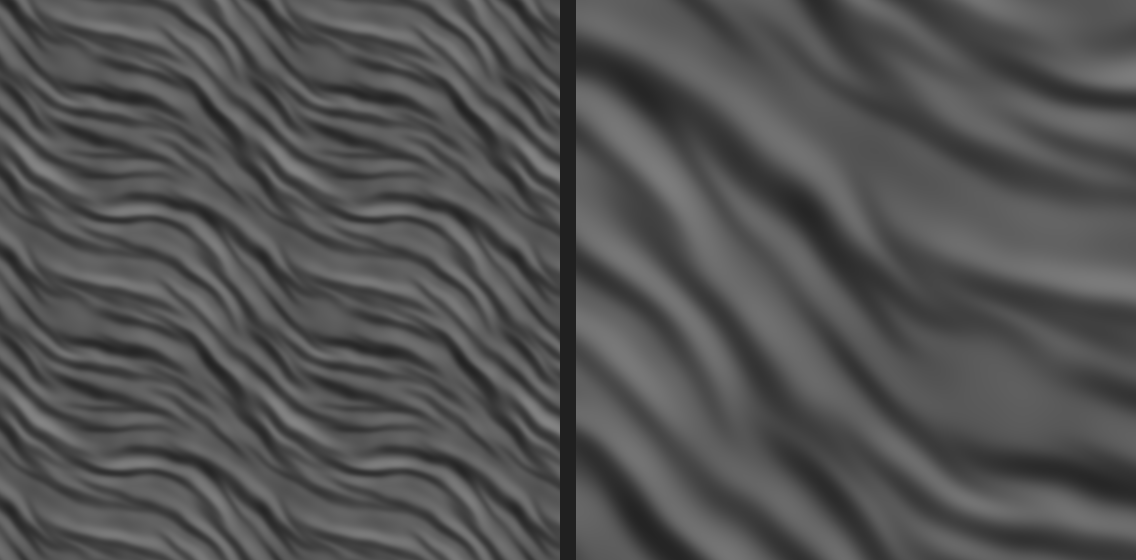
Left, the full canvas; right, a detail of the centre.
A Shadertoy shader for this texture map:

```glsl
// A seamless grey tile of embossed wrinkles: dark creases with a lit upper lip.
// Creases are scattered on a jittered toroidal lattice and follow the contours
// of a periodic stream function; gradient noise adds wobble and soft mottling.

const float TAU = 6.2831853;
const float REPEATS = 2.213;        // tiles across and down
const int CREASES = 34;             // creases per tile (Fibonacci number)
const float LATTICE_STEP = 21.0;    // preceding Fibonacci number
const float JITTER = 0.12;          // scatter of crease centres
const float CREASE_WIDTH = 0.018;   // in tile units
const vec2 HALF_LENGTH = vec2(0.12, 0.32);
const float TILT = 0.28;            // spread of crease directions
const float WOBBLE = 0.022;
const float FLOW_SLOPE = 0.65;      // mean descent to the right
const float FLOW_WAVE = 0.45;       // change of slope across the tile
const float FLOW_TWIST = 0.20;      // change of slope along the diagonal
const float BASE_GREY = 0.34;
const float SHADOW = 0.23;
const float HIGHLIGHT = 0.19;
const float MOTTLE = 0.06;

// Two random values in 0..1 from an integer pair.
vec2 hash2(vec2 cell) {
    uvec2 q = uvec2(cell) * uvec2(1597u, 3571u) + 7919u;
    q = (q ^ (q.yx >> 3u)) * 26699u + q.yx * 9176u;
    q ^= q >> 15u;
    q = q * 48271u + q.yx * 31u;
    q ^= q >> 13u;
    return vec2(q & 65535u) / 65535.0;
}

float cornerGradient(vec2 cell, vec2 offset, float period) {
    float angle = TAU * hash2(mod(cell, period)).x;
    return dot(vec2(cos(angle), sin(angle)), offset);
}

// Gradient noise that repeats once per tile.
float tileNoise(vec2 p, float period) {
    p *= period;
    vec2 cell = floor(p), f = p - cell;
    vec2 s = f * f * f * (f * (f * 6.0 - 15.0) + 10.0);
    vec2 e = vec2(1.0, 0.0);
    float low = mix(cornerGradient(cell, f, period),
                    cornerGradient(cell + e.xy, f - e.xy, period), s.x);
    float high = mix(cornerGradient(cell + e.yx, f - e.yx, period),
                     cornerGradient(cell + e.xx, f - e.xx, period), s.x);
    return mix(low, high, s.y);
}

// Phases of the wave and twist terms of the flow.
vec2 flowPhase(vec2 p) {
    return TAU * vec2(p.x - 0.97, p.x + p.y - 0.26);
}

// Periodic part of the stream function.
float flowWave(vec2 p) {
    return dot(vec2(FLOW_WAVE, FLOW_TWIST), sin(flowPhase(p))) / TAU;
}

vec2 flowGradient(vec2 p) {
    vec2 slope = vec2(FLOW_WAVE, FLOW_TWIST) * cos(flowPhase(p));
    return vec2(FLOW_SLOPE + slope.x + slope.y, 1.0 + slope.y);
}

float gauss(float x) {
    return exp(-x * x);
}

// Summed shadow (x) and highlight (y) of all creases.
vec2 wrinkles(vec2 p) {
    float steepness = length(flowGradient(p));
    float wave = flowWave(p);
    float wobble = WOBBLE * tileNoise(p, 5.0) + 0.5 * WOBBLE * tileNoise(p, 9.0);
    vec2 tangent = normalize(vec2(1.0, -FLOW_SLOPE));
    vec2 relief = vec2(0.0);
    for (int i = 0; i < CREASES; i++) {
        float id = float(i);
        vec2 place = hash2(vec2(id, 101.0));
        vec2 shape = hash2(vec2(id, 211.0));
        vec2 tone = hash2(vec2(id, 307.0));
        vec2 center = fract(vec2(id, id * LATTICE_STEP) / float(CREASES))
                    + JITTER * (place - 0.5);
        vec2 d = p - center;
        d -= round(d);

        // Distances along and across the curved crease.
        float along = dot(d, tangent);
        float across = d.y + FLOW_SLOPE * d.x + wave - flowWave(center);
        across = across / steepness + wobble + TILT * (shape.x - 0.5) * along;

        float reach = along / mix(HALF_LENGTH.x, HALF_LENGTH.y, shape.y);
        float taper = exp(-reach * reach * reach * reach);
        float width = CREASE_WIDTH * mix(0.8, 1.2, tone.x);
        float lip = gauss(across / width / 1.4 - 1.5)
                  + 0.3 * gauss(across / width / 1.4 + 1.6);
        relief.x += mix(0.45, 1.3, tone.x) * taper * gauss(across / width);
        relief.y += mix(0.2, 1.5, tone.y * tone.y) * gauss(1.2 * reach) * lip;
    }
    return relief;
}

void mainImage(out vec4 fragColor, in vec2 fragCoord) {
    // Tiles are aligned with the top left corner.
    vec2 p = (fragCoord / iResolution.xy - vec2(0.0, 1.0)) * REPEATS;

    // Soft saturation keeps crossing creases within range.
    vec2 relief = 1.0 - exp(-wrinkles(p));
    float mottle = tileNoise(p, 4.0) + 0.6 * tileNoise(p, 11.0);
    float grey = BASE_GREY + MOTTLE * mottle
               - SHADOW * relief.x + HIGHLIGHT * relief.y * (1.0 - 0.6 * relief.x);
    fragColor = vec4(vec3(clamp(grey, 0.0, 1.0)), 1.0);
}
```
